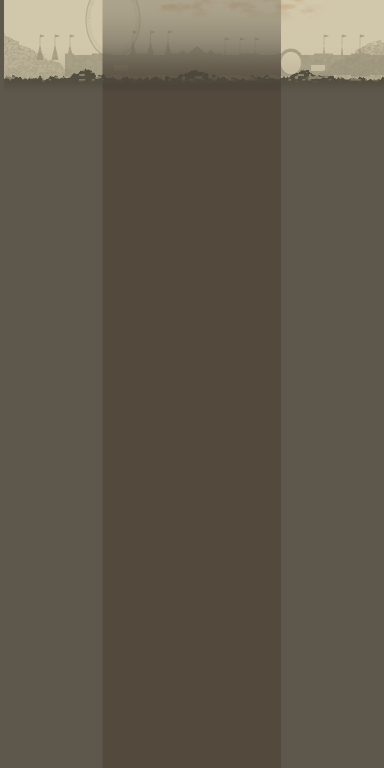
Give the GLSL for this background, as a WebGL 2 fragment shader.

```glsl
#version 300 es
precision highp float;
// Hazy fairground skyline above a tall brown panel between two grey-olive columns.
uniform vec2 u_resolution;
out vec4 outColor;

// Layout: the canvas is SPAN units wide, y runs down from the top edge.
const float SPAN = 384.0;
const float GROUND_Y = 83.0;
const float SKY_LEFT = 4.0;
const float PANEL_LEFT = 102.5;
const float PANEL_RIGHT = 281.0;
const float RUBBLE_PERIOD = 110.0;
const float RUBBLE_PEAK_X = 85.0;
const vec3 SKY = vec3(0.82, 0.78, 0.67);
const vec3 CLOUD = vec3(0.77, 0.68, 0.54);
const vec3 HAZE = vec3(0.62, 0.59, 0.49);
const vec3 COLUMN = vec3(0.368, 0.345, 0.298);
const vec3 PANEL = vec3(0.325, 0.288, 0.237);
const vec3 VEIL = vec3(0.46, 0.43, 0.37);
const vec3 RUBBLE = vec3(0.29, 0.275, 0.225);

float aa; // size of one pixel in layout units

float hash(vec2 p) {
  return fract(sin(dot(p, vec2(127.1, 311.7))) * 43758.5453);
}

float noise(vec2 p) {
  vec2 i = floor(p), f = fract(p);
  f = f * f * (3.0 - 2.0 * f);
  return mix(mix(hash(i), hash(i + vec2(1, 0)), f.x),
             mix(hash(i + vec2(0, 1)), hash(i + vec2(1, 1)), f.x), f.y);
}

float fbm(vec2 p) {
  float sum = 0.0, gain = 0.5;
  for (int i = 0; i < 4; i++) {
    sum += gain * noise(p);
    p = p * 2.03 + 7.1;
    gain *= 0.5;
  }
  return sum;
}

float fill(float d) { return 1.0 - smoothstep(-0.6 * aa, 0.6 * aa, d); }

float box(vec2 p, vec2 center, vec2 halfSize) {
  vec2 q = abs(p - center) - halfSize;
  return max(q.x, q.y);
}

// Triangle that widens downward from its apex
float cone(vec2 p, vec2 apex, float halfWidth, float height) {
  vec2 q = p - apex;
  return max(abs(q.x) - halfWidth * q.y / height, q.y - height);
}

// Four groups of three spires, each with a pole and a pennant
float spires(vec2 p) {
  float m = 0.0;
  vec3 groups[4] = vec3[4](vec3(40, 35, 15), vec3(133, 31, 17.5),
                           vec3(225, 38, 15), vec3(324, 35, 18));
  for (int g = 0; g < 4; g++) {
    for (int k = 0; k < 3; k++) {
      vec2 top = vec2(groups[g].x + groups[g].z * float(k), groups[g].y);
      float small = g > 1 ? 1.5 : 3.5;
      m = max(m, fill(cone(p, top + vec2(0, 9), small, 16.0)));
      m = max(m, 0.7 * fill(box(p, top + vec2(0, 5), vec2(0.4, 5))));
      m = max(m, fill(max(abs(p.y - top.y - 1.0) - 1.6 + (p.x - top.x) * 0.3, top.x - p.x)));
    }
  }
  return m;
}

float skyline(vec2 p) {
  float wall = box(p, vec2(230, 65), vec2(165, 10.0 + 1.5 * step(0.5, fract(p.x / 37.0))));
  vec2 gate = vec2(mod(p.x - 22.0, 197.0), p.y);
  wall = max(wall, -box(gate, vec2(99, 68), vec2(7, 3)));
  float arch = length((p - vec2(291, 63)) * vec2(1, 0.9));
  wall = max(wall, 10.0 - arch);
  float m = max(fill(wall), fill(max(abs(arch - 11.5) - 1.5, p.y - 72.0)));
  for (int k = 0; k < 3; k++) // tent roofs
    m = max(m, fill(cone(p, vec2(183.0 + 14.0 * float(k), 50.0 - 4.0 * float(k % 2)), 17.0, 14.0)));
  return max(m, spires(p));
}

float trees(vec2 p) {
  float ragged = 9.0 * fbm(p * 0.22);
  float leftTop = 30.0 + 0.55 * max(p.x - SKY_LEFT, 0.0) + ragged;
  float rightTop = 39.0 + 0.6 * max(370.0 - p.x, 0.0) + ragged;
  return fill(min(leftTop, rightTop) - p.y) * (0.35 + 0.65 * noise(p * 0.7));
}

vec3 scenery(vec2 p) {
  vec3 col = SKY;
  float cloud = smoothstep(0.4, 0.75, fbm(p * vec2(0.06, 0.13))) * smoothstep(24.0, 2.0, p.y);
  col = mix(col, CLOUD, cloud * smoothstep(110.0, 150.0, p.x) * smoothstep(330.0, 300.0, p.x));
  // Pale wheel rising behind the panel edge
  float r = length((p - vec2(113, 20)) * vec2(1, 0.72));
  col = mix(col, HAZE, 0.65 * fill(abs(r - 27.0) - 0.5) + 0.25 * fill(abs(r - 24.5) - 2.0) * noise(p));
  col = mix(col, HAZE, 0.3 * smoothstep(45.0, 80.0, p.y));
  col = mix(col, HAZE, 0.75 * trees(p));
  return mix(col, HAZE * 0.95, 0.8 * skyline(p) * (0.75 + 0.25 * noise(p * 0.5)));
}

void main() {
  aa = SPAN / u_resolution.x;
  vec2 p = vec2(gl_FragCoord.x, u_resolution.y - gl_FragCoord.y) * aa;
  float inPanel = fill(max(PANEL_LEFT - p.x, p.x - PANEL_RIGHT));
  vec3 base = mix(COLUMN, PANEL, inPanel);

  // Skyline, veiled more heavily toward the ground inside the panel
  vec3 col = scenery(p);
  float veil = mix(0.4, 0.88, smoothstep(0.0, 76.0, p.y));
  col = mix(col, mix(VEIL, PANEL, smoothstep(35.0, 85.0, p.y)), inPanel * veil);

  // Broken rubble with repeated heaps and pale gaps
  float heap = (mod(p.x - RUBBLE_PEAK_X + 0.5 * RUBBLE_PERIOD, RUBBLE_PERIOD) - 0.5 * RUBBLE_PERIOD) / 13.0;
  float rubbleTop = 80.0 - 7.0 * exp(-heap * heap) - 8.0 * (fbm(vec2(p.x * 0.3, 2.0)) - 0.2);
  float gaps = smoothstep(0.55, 0.75, noise(p * vec2(0.3, 0.4))) * smoothstep(83.0, 78.0, p.y);
  col = mix(col, mix(RUBBLE, HAZE, gaps * mix(0.7, 0.2, inPanel)), 0.92 * fill(rubbleTop - p.y));

  // Flat columns below, with a soft shade under the rubble
  vec3 floorCol = mix(base * 0.92, base, smoothstep(GROUND_Y, GROUND_Y + 12.0, p.y));
  col = mix(col, floorCol, smoothstep(GROUND_Y - 2.0, GROUND_Y + 3.0, p.y));
  col = mix(col, COLUMN, fill(p.x - SKY_LEFT));
  outColor = vec4(col, 1.0);
}
```
